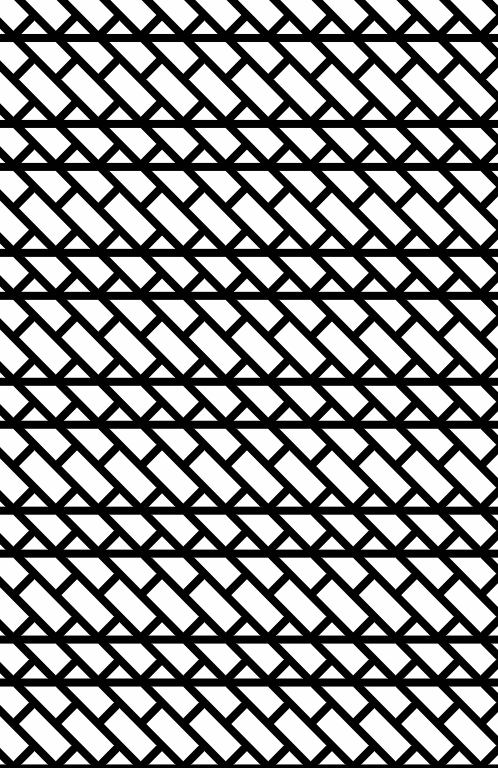
A WebGL 1 fragment shader for this pattern:

```glsl
#ifdef GL_FRAGMENT_PRECISION_HIGH
precision highp float;
#else
precision mediump float;
#endif

uniform vec2 u_resolution;

// Lattice cells per canvas height, along x and y
const vec2 CELLS = vec2(18.08, 17.873);
// Lattice origin, in cells from the top left corner
const vec2 ORIGIN = vec2(0.349, 0.884);
// Half of every line's width, in cells
const float HALF_LINE = 0.0935;
// Position of the short bars along the diagonal strips
const float BAR_PHASE = 1.93;
// Rails follow a cycle of rows, one of which is left open
const float RAIL_CYCLE = 3.0;
const float OPEN_ROW = 1.0;
// Half width of the edge blend, in pixels
const float SOFTNESS = 0.6;
const vec3 INK = vec3(0.005);
const vec3 PAPER = vec3(0.995);
const float INV_SQRT2 = 0.70711;

// Distance to the nearest multiple of period
float repeatDistance(float x, float period) {
  return abs(mod(x + 0.5 * period, period) - 0.5 * period);
}

// Diagonal strips split into bricks by staggered perpendicular bars
float brickDistance(vec2 p) {
  float across = p.x - p.y;
  float along = p.x + p.y - floor(across);
  float strip = repeatDistance(across, 1.0);
  float bar = repeatDistance(along - BAR_PHASE, 2.0);
  return min(strip, bar) * INV_SQRT2;
}

// Horizontal rails on every row except the open one
float railDistance(float y) {
  float row = floor(y + 0.5);
  float isOpen = 1.0 - step(0.5, abs(mod(row + 0.5, RAIL_CYCLE) - 0.5 - OPEN_ROW));
  return abs(y - row) + isOpen;
}

void main() {
  vec2 fromTop = vec2(gl_FragCoord.x, u_resolution.y - gl_FragCoord.y);
  vec2 p = fromTop / u_resolution.y * CELLS - ORIGIN;

  float d = min(brickDistance(p), railDistance(p.y)) - HALF_LINE;
  float blend = SOFTNESS * CELLS.y / u_resolution.y;
  gl_FragColor = vec4(mix(INK, PAPER, smoothstep(-blend, blend, d)), 1.0);
}
```
